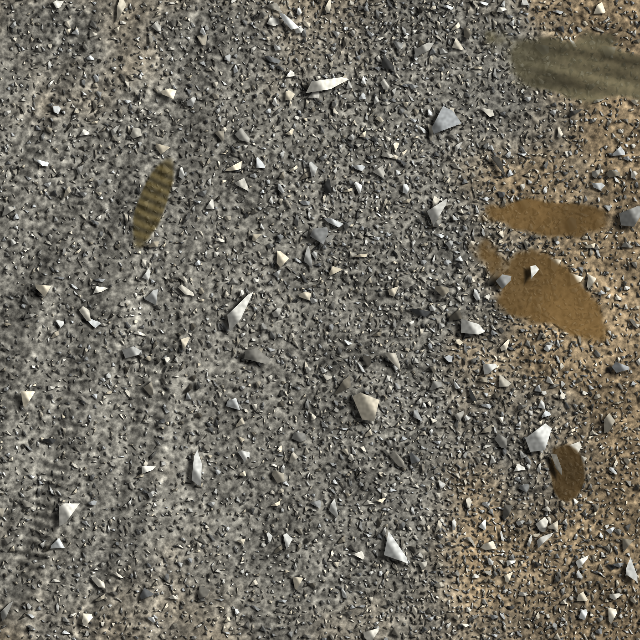
Give the GLSL for this texture, as a Shadertoy shader.

```glsl
// Crushed rock and mud seen from above: tyre ruts fan out on the left, a gravel
// ridge fills the middle and muddy puddles lie on the right. Gradient noise makes
// the soil, and layers of scattered, shaded polygons make the stones.

vec2 hash2(vec2 p) {
    vec3 q = fract(p.xyx * vec3(0.1031, 0.1030, 0.0973));
    q += dot(q, q.yzx + 33.33);
    return fract((q.xx + q.yz) * q.zy);
}

float corner(vec2 cell, vec2 f, vec2 o) {
    return dot(hash2(cell + o) * 2.0 - 1.0, f - o);
}

float gradientNoise(vec2 p) {
    vec2 cell = floor(p), f = p - cell;
    vec2 w = f * f * f * (f * (f * 6.0 - 15.0) + 10.0);
    return mix(mix(corner(cell, f, vec2(0, 0)), corner(cell, f, vec2(1, 0)), w.x),
               mix(corner(cell, f, vec2(0, 1)), corner(cell, f, vec2(1, 1)), w.x), w.y);
}

float fbm(vec2 p) {
    float sum = 0.0, amp = 1.0;
    for (int i = 0; i < 4; i++) {
        sum += amp * gradientNoise(p);
        p = mat2(1.6, 1.2, -1.2, 1.6) * p + 17.3;
        amp *= 0.5;
    }
    return sum;
}

vec2 turn(vec2 p, float a) {
    return vec2(cos(a) * p.x + sin(a) * p.y, cos(a) * p.y - sin(a) * p.x);
}

// Uneven five-sided outline of unit size
float stoneDistance(vec2 q, float seed) {
    float d = -1.0;
    for (int k = 0; k < 5; k++) {
        float a = float(k) * 1.257 + 0.4 * sin(seed * 40.0 + float(k) * 3.1);
        d = max(d, dot(q, vec2(cos(a), sin(a))) - 0.75 - 0.25 * sin(seed * 70.0 + float(k) * 2.4));
    }
    return d;
}

// Stones are densest along the ridge that leans to the right going down
float gravelDensity(vec2 p) {
    float ridge = p.x - 0.68 + 0.22 * (p.y - 0.5);
    return 0.5 + 0.65 * exp(-ridge * ridge * 14.0);
}

// Lays one layer of stones, with shadows to the lower left, over the ground
vec3 scatterStones(vec3 col, vec2 uv, float cells, float share, float brightness) {
    vec2 p = uv * cells, base = floor(p);
    float soft = cells * max(0.0013, 1.0 / iResolution.y);
    for (int j = -1; j <= 1; j++)
    for (int i = -1; i <= 1; i++) {
        vec2 id = base + vec2(i, j);
        vec2 h = hash2(id + cells), g = hash2(id + cells * 2.7 + 51.0);
        vec2 centre = id + 0.15 + 0.7 * h;
        if (g.x > share * gravelDensity(centre / cells)) continue;

        vec2 k = hash2(id + cells * 1.3 + 97.0);
        float size = mix(0.22, 0.5, k.x * k.x);
        vec2 stretch = vec2(1.0, 1.15 + 0.8 * h.y) / size;
        vec2 away = p - centre;
        float d = stoneDistance(turn(away, k.y * 6.28) * stretch, h.x) * size;
        float shade = stoneDistance(turn(away + vec2(0.16, 0.09), k.y * 6.28) * stretch, h.x) * size;
        col *= 1.0 - 0.68 * (1.0 - smoothstep(-0.08, 0.08 + soft, shade));

        float lit = smoothstep(-0.2, 0.2, dot(away / size, vec2(0.8, 0.5)) + 0.7 * (h.y - 0.4));
        float tone = mix(0.16, brightness, sqrt(g.y)) * mix(0.58, 1.12, lit);
        tone *= 1.0 + 0.25 * gradientNoise(uv * 160.0);
        vec3 tint = mix(vec3(1.05, 1.0, 0.88), vec3(0.98, 1.0, 1.0), k.y);
        col = mix(col, tone * tint, 1.0 - smoothstep(-0.5 * soft, 0.5 * soft, d));
    }
    return col;
}

float puddle(vec2 p, vec2 centre, vec2 radii, float angle, float wobble) {
    return 1.0 - smoothstep(-0.12, 0.12, length(turn(p - centre, angle) / radii) - 1.0 + wobble);
}

void mainImage(out vec4 fragColor, in vec2 fragCoord) {
    vec2 uv = fragCoord / iResolution.xy;
    float broad = fbm(uv * 5.0), patches = fbm(uv * 13.0 + 40.0);

    // Soil, browner on the right and in the left corners
    float mud = smoothstep(0.7, 0.9, uv.x + 0.2 * broad + 0.1 * (0.5 - uv.y));
    mud = max(mud, 0.65 * smoothstep(0.42, 0.75, length((uv - vec2(0.5, 0.5)) * vec2(0.6, 1.1)) + 0.3 * broad));
    float tone = 0.475 + 0.1 * broad + 0.12 * patches + 0.42 * fbm(uv * 105.0);
    vec3 col = tone * mix(vec3(1.02, 1.0, 0.93), vec3(1.14, 1.0, 0.79), mud);

    col = scatterStones(col, uv, 125.0, 0.75, 0.82);
    col = scatterStones(col, uv, 72.0, 0.55, 0.84);

    // Tyre ruts fan out from a point above; treads cross them in patches
    float fan = (0.505 - uv.x) / (1.76 - uv.y);
    float tracks = 1.0 - smoothstep(0.28, 0.44, uv.x + 0.1 * broad);
    float rut = smoothstep(-0.1, 0.6, sin(fan * 72.0 + 1.2 * broad));
    float tread = sin(uv.y * 400.0 - fan * 150.0 + 3.0 * patches);
    float worn = smoothstep(-0.25, 0.3, gradientNoise(uv * 6.0 + 9.0));
    float scrape = gradientNoise(vec2(fan * 75.0, uv.y * 3.0));
    col *= 1.0 + tracks * (0.06 - rut * (0.16 - 0.24 * worn * tread) + 0.4 * scrape);
    col *= 1.0 + 0.25 * (1.0 - tracks) * gradientNoise(turn(uv, -0.5) * vec2(9.0, 26.0));

    col = scatterStones(col, uv, 36.0, 0.30, 0.92);

    // Still water: brown pools, a rippled olive one and a flooded rut
    float wobble = 0.5 * patches + 0.5 * broad;
    float brown = puddle(uv, vec2(0.86, 0.535), vec2(0.13, 0.05), -0.6, wobble);
    brown = max(brown, puddle(uv, vec2(0.845, 0.66), vec2(0.09, 0.03), -0.1, wobble));
    brown = max(brown, puddle(uv, vec2(0.885, 0.26), vec2(0.022, 0.04), 0.2, wobble));
    float olive = puddle(uv, vec2(0.93, 0.89), vec2(0.14, 0.05), -0.2, wobble);
    float flooded = puddle(uv, vec2(0.24, 0.685), vec2(0.021, 0.075), -0.35, 0.5 * wobble);
    float ripple = gradientNoise(turn(uv, -0.15) * vec2(9.0, 60.0));
    col = mix(col, vec3(0.40, 0.31, 0.18) * (1.0 + 0.5 * broad), 0.85 * brown);
    col = mix(col, vec3(0.36, 0.34, 0.26) * (1.0 + 0.7 * ripple), 0.85 * olive);
    col = mix(col, vec3(0.31, 0.27, 0.16) * (1.0 + 0.3 * tread), 0.8 * flooded);

    col = scatterStones(col, uv, 17.0, 0.13, 0.98);
    fragColor = vec4(clamp(col, 0.0, 1.0), 1.0);
}
```
